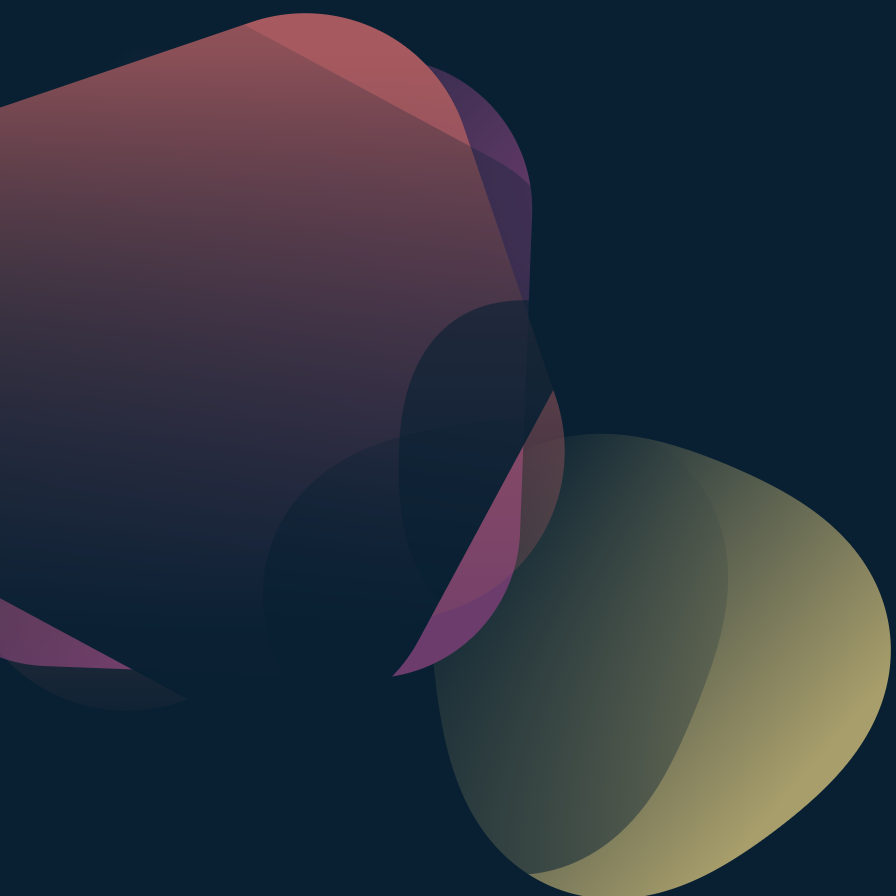
Reproduce this background procedurally as a WebGL 1 fragment shader.

```glsl
precision highp float;
// Translucent rounded squares and soft three-lobed blobs on deep navy.
// Three squares share one centre at different turns; the last one is a navy
// veil that dims what lies below it. Every layer fades with a linear gradient.

uniform vec2 u_resolution;

// Signed distance to a turned square with rounded corners.
float roundedSquare(vec2 p, float angle, float radius) {
  float c = cos(angle), s = sin(angle);
  vec2 q = p - vec2(0.241, 0.404);
  q = abs(vec2(c * q.x + s * q.y, c * q.y - s * q.x)) - 0.3464 + radius;
  return length(max(q, 0.0)) + min(max(q.x, q.y), 0.0) - radius;
}

// Approximate distance to a circle swollen into three lobes.
float lobedBlob(vec2 p, vec2 center, float radius, float swell, float turn) {
  vec2 q = p - center;
  return length(q) - radius - swell * cos(3.0 * (atan(q.y, q.x) - turn));
}

// Approximate distance to an ellipse with slightly squared shoulders.
float superellipse(vec2 p, vec2 center, vec2 size) {
  vec2 q = pow(abs(p - center) / size, vec2(2.4));
  return (pow(q.x + q.y, 1.0 / 2.4) - 1.0) * min(size.x, size.y);
}

// Antialiased coverage, about one pixel wide.
float fill(float d) {
  return clamp(0.5 - d * min(u_resolution.x, u_resolution.y), 0.0, 1.0);
}

void main() {
  // Canvas units with y running downward
  vec2 p = gl_FragCoord.xy / u_resolution;
  p.y = 1.0 - p.y;

  vec3 navy = vec3(0.03, 0.125, 0.195);
  vec3 color = navy;

  // Yellow blob, brightest at the lower right
  float yellow = fill(lobedBlob(p, vec2(0.722, 0.738), 0.255, 0.018, 1.97));
  float yellowFade = clamp(1.536 * p.x + 1.33 * p.y - 1.533, 0.0, 1.0);
  color = mix(color, vec3(0.66, 0.62, 0.42), yellow * yellowFade);

  // Navy blob shading its left side
  float shade = fill(lobedBlob(p, vec2(0.56, 0.703), 0.254, 0.0205, 1.43));
  shade *= clamp(0.1 + 0.92 * (p.y - 0.56) + 0.54 * (0.73 - p.x), 0.0, 0.6);
  color = mix(color, navy, shade);

  // Purple square, fading toward the upper left
  float purple = fill(roundedSquare(p, 0.038, 0.169));
  float purpleFade = clamp(1.4 * (p.x + p.y) - 0.25, 0.0, 1.0);
  color = mix(color, vec3(0.42, 0.235, 0.425), purple * purpleFade);

  // Coral square, fading downward
  float coral = fill(roundedSquare(p, -0.328, 0.187));
  float coralFade = clamp(1.08 - 1.3 * p.y, 0.0, 1.0);
  color = mix(color, vec3(0.65, 0.35, 0.37), coral * coralFade);

  // Navy veil, denser downward, with two darker pools inside it
  float veil = fill(roundedSquare(p, 0.494, 0.18));
  float pool = fill(superellipse(p, vec2(0.592, 0.521), vec2(0.147, 0.186)));
  float light = 1.0 - clamp(0.1 + 1.24 * p.y, 0.0, 0.97);
  light *= (1.0 - 0.62 * pool) * (1.0 - 1.5 * shade);
  color = mix(color, mix(navy, color, light), veil);

  gl_FragColor = vec4(color, 1.0);
}
```
